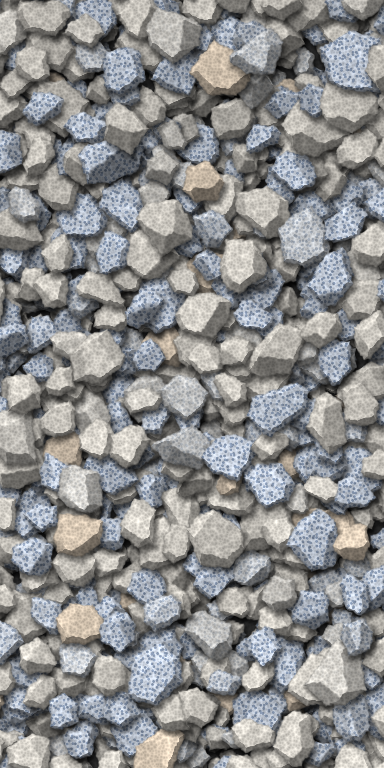
Write a Shadertoy shader that draws this texture.

```glsl
// A bed of crushed grey gravel: angular, faceted stones piled in layers with dark gaps.

const float TAU = 6.28318;

vec2 hash2(vec2 p) {
    vec3 q = fract(p.xyx * vec3(.1031, .1030, .0973));
    q += dot(q, q.yzx + 33.33);
    return fract((q.xx + q.yz) * q.zy);
}

// Cellular noise: distance to the nearest scattered point
float cellular(vec2 p) {
    vec2 cell = floor(p);
    float nearest = 2.;
    for (int j = -1; j <= 1; j++)
    for (int i = -1; i <= 1; i++) {
        vec2 c = cell + vec2(i, j);
        nearest = min(nearest, length(c + hash2(c) - p));
    }
    return nearest;
}

// Lays one faceted stone over what is below; alpha carries its share of blue granite
vec4 layStone(vec4 below, vec2 p, float radius, vec2 seed, float level) {
    vec2 shape = hash2(seed), tone = hash2(seed + 31.7);
    float turn = shape.x * TAU;
    float slim = mix(.5, .95, shape.y);
    float top = radius * .45 + dot(p, (tone - .5) * .5);
    float light = mix(.7, .86, tone.x);
    float edge = -1., shadow = -1.;

    for (int k = 0; k < 7; k++) {
        vec2 h = hash2(seed + 5.3 * float(k + 1));
        float a = turn + (float(k) + .7 * h.x) * TAU / 7.;
        vec2 n = vec2(cos(a), sin(a));
        float reach = radius * mix(slim, 1., abs(cos(a - turn))) * mix(.8, 1.1, h.y);
        float side = dot(p, n) - reach;
        edge = max(edge, side);
        shadow = max(shadow, dot(p + vec2(-.005, .011), n) - reach);

        // The lowest sloping plane is the visible facet
        float slope = -side * mix(.6, 3.5, fract(h.x * 7. + h.y));
        float facet = .63 + .23 * dot(n, vec2(-.35, .94));
        light = mix(light, facet, smoothstep(-.003, .003, top - slope));
        top = min(top, slope);
    }

    light *= level * mix(.82, 1., smoothstep(0., .006, -edge));
    float blue = smoothstep(.5, .75, tone.y);
    vec3 tint = mix(vec3(1.02, 1., .96), vec3(.96, 1., 1.06), blue);
    tint = mix(tint, vec3(1.06, .98, .88), step(tone.y, .05));

    below.rgb *= mix(.4, 1., smoothstep(-.012, .014, shadow));
    return mix(below, vec4(light * tint, blue), smoothstep(-.0025, .0025, -edge));
}

void mainImage(out vec4 fragColor, in vec2 fragCoord) {
    vec2 uv = fragCoord / iResolution.x;
    float height = fragCoord.y / iResolution.y;

    // Layered sines roughen the outlines
    vec2 rough = uv + .0016 * sin(uv.yx * 130. + 2. * sin(uv * 71.))
                    + .0009 * sin(uv.yx * 310. + 3. * sin(uv * 190.));

    // Pile up the layers, from small buried stones to large ones on top
    vec4 stones = vec4(vec3(.16), 0.);
    for (int layer = 0; layer < 5; layer++) {
        float depth = float(layer) / 4.;
        float size = mix(.075, .118, depth);
        float a = .4 + 1.1 * float(layer);
        mat2 spin = mat2(cos(a), sin(a), -sin(a), cos(a));
        vec2 grid = spin * rough / size;

        for (int j = 1; j >= -1; j--)
        for (int i = -1; i <= 1; i++) {
            vec2 cell = floor(grid) + vec2(i, j);
            vec2 seed = cell + 57. * float(layer + 1);
            vec2 centre = cell + .5 + .6 * (hash2(seed + .37) - .5);
            vec2 pick = hash2(seed + 13.9);
            if (pick.y > 1.15 - .35 * depth) continue;
            float radius = size * mix(.4, .74, pick.x * pick.x);
            vec2 local = (grid - centre) * size * spin;
            stones = layStone(stones, local, radius, seed, mix(.8, 1., depth));
        }
    }

    // Grainy surface, with dark mineral flecks in the blue granite
    float fine = cellular(uv * 125.);
    float coarse = cellular(uv * 48. + 9.);
    float fleck = smoothstep(.42, .2, cellular(uv * 88. + 40.));
    vec3 col = stones.rgb * (1. + .26 * (fine - .45) + .2 * (coarse - .45));
    col *= mix(vec3(1), vec3(.66, .71, .78), fleck * stones.a);

    fragColor = vec4(col * mix(1.06, .95, height), 1.);
}
```
